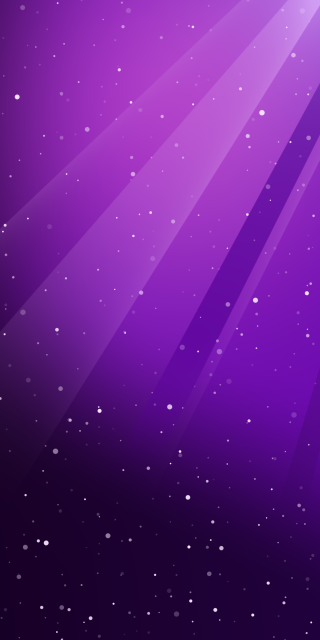
Write a WebGL 2 fragment shader that draws this background.

```glsl
#version 300 es
precision highp float;
// Slanting light beams over a magenta and violet night with drifting specks.
uniform vec2 u_resolution;
out vec4 outColor;

float hash(vec2 p) {
  vec3 q = fract(vec3(p.xyx) * vec3(0.1031, 0.103, 0.0973));
  q += dot(q, q.yzx + 33.33);
  return fract((q.x + q.y) * q.z);
}

// Signed distance to a slanted line: positive to its right.
float ray(vec2 p, float top, float lean) {
  return (p.x - top + lean * p.y) / sqrt(1.0 + lean * lean);
}

// Antialiased step across a line.
float side(float d) {
  float w = 0.8 / u_resolution.x;
  return smoothstep(-w, w, d);
}

// One scattered speck per grid cell, of random size and strength.
float specks(vec2 p, float cell, float radius, float seed, float density) {
  vec2 id = floor(p / cell);
  vec2 key = id + seed;
  vec2 centre = 0.15 + 0.7 * vec2(hash(key + 3.1), hash(key + 17.7));
  float r = radius * mix(0.6, 1.0, hash(key + 41.3));
  float d = length(p - (id + centre) * cell);
  float w = 0.7 / u_resolution.x;
  float strength = mix(0.12, 1.0, pow(hash(key + 29.9), 1.6));
  return step(hash(key + 59.2), density) * strength * smoothstep(r + w, r - w, d);
}

void main() {
  // Width is 1, height is 2, measured down from the top.
  vec2 uv = gl_FragCoord.xy / u_resolution;
  vec2 p = vec2(uv.x, 2.0 - 2.0 * uv.y);

  // Night, violet wash and magenta glow
  vec3 color = mix(vec3(0.09, 0.0, 0.15), vec3(0.13, 0.005, 0.24), p.x);
  float wash = smoothstep(1.9, 1.2, p.y + 0.45 * (1.0 - p.x));
  color = mix(color, vec3(0.41, 0.03, 0.68), wash * smoothstep(-0.3, 0.5, p.x));
  vec2 g = p - vec2(0.55, 0.34);
  float glow = exp(-g.x * g.x / 0.3 - g.y * g.y / 0.36);
  color = mix(color, vec3(0.66, 0.2, 0.76), glow);

  // Beam edges, from upper left to lower right
  float a = ray(p, 0.755, 1.055);
  float b = ray(p, 0.9, 0.868);
  float c = ray(p, 1.01, 0.625);
  float d = ray(p, 1.14, 0.54);
  float e = ray(p, 1.21, 0.5);
  float f = ray(p, 1.25, 0.5);
  float h = ray(p, 1.344, 0.3);
  float k = ray(p, 1.337, 0.24);

  // Light inside the beams, with a soft sheen along three edges
  float light = 0.22 * side(b) * side(-c);
  light += 0.09 * side(c) * side(-d);
  light += 0.07 * side(e) * side(-f);
  light += 0.17 * side(a) * exp(-max(a, 0.0) * 20.0);
  light += 0.2 * side(-c) * exp(min(c, 0.0) * 20.0);
  light += 0.16 * side(-f) * exp(min(f, 0.0) * 28.0);
  float fade = smoothstep(1.62, 0.5, p.y);
  color = mix(color, vec3(0.82, 0.56, 0.9), light * fade);

  // Dark gaps between beams
  float gap = 0.8 * side(d) * side(-e) * smoothstep(1.65, 1.1, p.y);
  color = mix(color, vec3(0.36, 0.015, 0.61), gap * smoothstep(1.55, 1.0, p.y));
  color *= 1.0 - 0.13 * side(h) * side(-k) * smoothstep(1.65, 1.3, p.y);

  // Bright source at the upper right corner
  color += vec3(0.2, 0.36, 0.18) * exp(-3.4 * length(p - vec2(0.98, 0.0)));

  // Specks, denser toward the bottom
  float dense = mix(0.3, 0.55, smoothstep(0.8, 1.9, p.y));
  float dust = specks(p, 0.125, 0.0085, 5.0, dense);
  dust = max(dust, specks(p + 0.037, 0.095, 0.005, 71.0, dense));
  dust = max(dust, specks(p + 0.019, 0.06, 0.003, 137.0, dense));
  color = mix(color, vec3(0.98, 0.92, 1.0), dust);

  outColor = vec4(clamp(color, 0.0, 1.0), 1.0);
}
```
